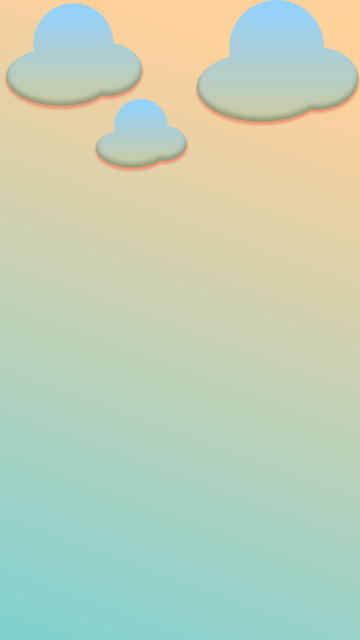
Write a Shadertoy shader that draws this background.

```glsl
// Three soft puffy clouds at the top of a slanted peach-to-teal sky.

const vec3 TEAL = vec3(0.515, 0.822, 0.815);
const vec3 PEACH = vec3(1.0, 0.818, 0.608);
const vec3 CLOUD_TOP = vec3(0.575, 0.825, 1.0);
const vec3 CLOUD_BASE = vec3(0.795, 0.795, 0.635);
const vec3 UNDERSIDE = vec3(0.47, 0.52, 0.40);
const vec3 SHADOW = vec3(0.92, 0.55, 0.43);

// Approximate signed distance to an axis-aligned ellipse.
float ellipseDistance(vec2 p, vec2 radii) {
    float scaled = length(p / radii);
    float slope = length(p / (radii * radii));
    return scaled * (scaled - 1.0) / max(slope, 1e-4);
}

// The two wide lobes; the round crown has radius 1 at the origin.
float lobesDistance(vec2 p) {
    float left = ellipseDistance(p - vec2(-0.32, -0.83), vec2(1.36, 0.73));
    float right = ellipseDistance(p - vec2(0.82, -0.65), vec2(0.90, 0.66));
    return min(left, right);
}

float cloudDistance(vec2 p) {
    return min(length(p) - 1.0, lobesDistance(p));
}

vec3 skyColor(vec2 p) {
    float angle = radians(20.0);
    float along = dot(p, vec2(sin(angle), cos(angle)));
    return mix(TEAL, PEACH, clamp((along - 0.034) / 0.962, 0.0, 1.0));
}

// Paints one cloud; center and size are in canvas heights.
vec3 paintCloud(vec3 color, vec2 p, vec2 center, float size, float pixel) {
    vec2 q = (p - center) / size;

    // Warm shadow just below the lobes.
    float drop = lobesDistance(q + vec2(0.0, 0.0045 / size)) * size;
    color = mix(color, SHADOW, 0.85 * (1.0 - smoothstep(-0.003, 0.0045, drop)));

    // Vertical body gradient with a dark inner rim along the underside.
    vec3 body = mix(CLOUD_BASE, CLOUD_TOP, clamp((q.y + 1.56) / 2.5, 0.0, 1.0));
    float rim = cloudDistance(q - vec2(0.0, 0.005 / size)) * size;
    float low = 1.0 - smoothstep(-0.7, -0.1, q.y);
    body = mix(body, UNDERSIDE, 0.75 * low * smoothstep(-0.009, 0.007, rim));

    float edge = cloudDistance(q) * size;
    return mix(color, body, 1.0 - smoothstep(-0.75 * pixel, 0.75 * pixel, edge));
}

void mainImage(out vec4 fragColor, in vec2 fragCoord) {
    float pixel = 1.0 / iResolution.y;
    vec2 p = fragCoord * pixel;
    vec3 color = skyColor(p);

    // Each cloud: crown center and crown radius.
    vec3 clouds[3] = vec3[3](
        vec3(0.1146, 0.9323, 0.0625),
        vec3(0.4323, 0.9258, 0.0742),
        vec3(0.2201, 0.8034, 0.0417));
    for (int i = 0; i < 3; i++) {
        color = paintCloud(color, p, clouds[i].xy, clouds[i].z, pixel);
    }
    fragColor = vec4(color, 1.0);
}
```
